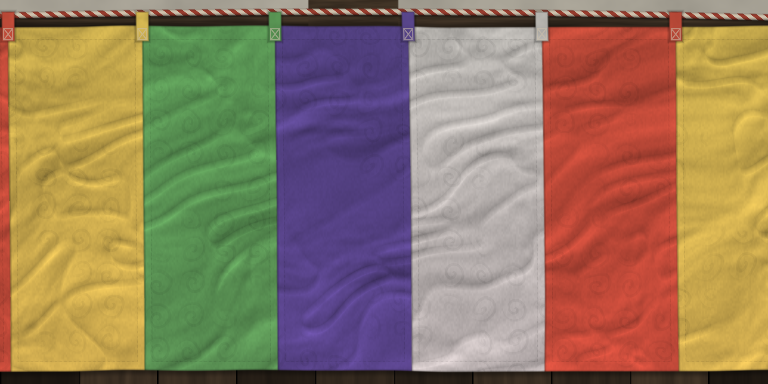
Reproduce this texture procedurally as a Shadertoy shader.

```glsl
#define PANEL_WIDTH 0.3475
#define FIRST_SEAM 0.022
#define SEAM_LEAN 0.009
#define CLOTH_TOP 0.931
#define CLOTH_BOTTOM 0.034
#define TAB_HALF 0.0165
#define ROPE_RADIUS 0.0085
#define ROPE_TWIST 0.034
#define FOLD_ANGLE 0.38
#define FOLD_DEPTH 0.75
#define BROCADE 0.045

const vec3 YELLOW = vec3(0.78, 0.67, 0.30);
const vec3 GREEN  = vec3(0.34, 0.57, 0.32);
const vec3 PURPLE = vec3(0.33, 0.26, 0.52);
const vec3 WHITE  = vec3(0.71, 0.70, 0.68);
const vec3 RED    = vec3(0.74, 0.29, 0.22);
const vec3 WOOD   = vec3(0.24, 0.19, 0.14);
const vec3 WALL   = vec3(0.66, 0.64, 0.59);
const vec3 THREAD = vec3(0.80, 0.75, 0.67);

float hash(vec2 p) {
    return fract(sin(dot(p, vec2(127.1, 311.7))) * 43758.5453);
}

float noise(vec2 p) {
    vec2 i = floor(p), f = fract(p);
    f = f * f * (3.0 - 2.0 * f);
    return mix(mix(hash(i), hash(i + vec2(1, 0)), f.x),
               mix(hash(i + vec2(0, 1)), hash(i + vec2(1, 1)), f.x), f.y);
}

float fbm(vec2 p) {
    float sum = 0.0, amp = 0.5;
    for (int i = 0; i < 4; i++) {
        sum += amp * noise(p);
        p = mat2(1.6, 1.2, -1.2, 1.6) * p + 5.3;
        amp *= 0.5;
    }
    return sum;
}

vec3 dye(float index) {
    vec3 dyes[5] = vec3[5](YELLOW, GREEN, PURPLE, WHITE, RED);
    return dyes[int(mod(index + 0.5, 5.0))];
}

// Soft drapes with sharper creases, stretched along the fold direction
float folds(vec2 p) {
    vec2 dir = vec2(cos(FOLD_ANGLE), sin(FOLD_ANGLE));
    vec2 q = vec2(dot(p, dir) * 3.5, dot(p, vec2(-dir.y, dir.x)) * 9.0);
    q += 1.2 * vec2(noise(p * 5.0), noise(p * 5.0 + 9.0));
    float crease = 1.0 - abs(2.0 * noise(q * 1.7 + 7.0) - 1.0);
    return fbm(q) + 0.22 * crease * crease * crease;
}

// Scattered woven spirals
float brocade(vec2 p) {
    p += 0.02 * noise(p * 18.0);
    vec2 cell = p / 0.085;
    vec2 v = fract(cell) - 0.5;
    float turn = hash(floor(cell)) > 0.5 ? 1.0 : -1.0;
    float curl = sin(length(v) * 24.0 + turn * atan(v.y, v.x));
    return smoothstep(0.2, 0.8, curl) * smoothstep(0.5, 0.35, length(v))
         * smoothstep(0.35, 0.7, noise(p * 7.0));
}

vec3 background(vec2 p, float ropeY, float aa) {
    float grain = fbm(p * vec2(5.0, 90.0));
    vec3 beam = WOOD * (0.6 + 0.8 * grain);
    vec3 wall = WALL * (0.88 + 0.2 * fbm(p * 8.0));
    vec3 col = mix(beam, wall, smoothstep(-aa, aa, p.y - ropeY - 0.004));
    float post = smoothstep(aa, -aa, abs(p.x - 0.92) - 0.117);
    col = mix(col, WOOD * (0.65 + 0.8 * fbm(p * vec2(8.0, 70.0))), post);
    // Planks below the cloth
    float plank = p.x / 0.205;
    float gap = smoothstep(0.0, 0.03, fract(plank));
    vec3 boards = WOOD * (0.45 + 0.7 * hash(vec2(floor(plank), 3.0)))
                * (0.75 + 0.5 * fbm(p * vec2(60.0, 9.0))) * gap;
    return p.y < 0.5 ? boards : col;
}

vec3 clothShade(vec3 col, vec2 p, float cell) {
    float index = floor(cell);
    float across = fract(cell) * PANEL_WIDTH;
    vec2 q = p + vec2(3.7, 1.9) * index;
    float slope = folds(q) - folds(q - vec2(-0.006, 0.018));
    float light = 1.0 + FOLD_DEPTH * slope + 0.2 * (fbm(q * 3.0) - 0.47);
    light -= BROCADE * brocade(q);
    light += 0.05 * (noise(p * vec2(260.0, 150.0)) - 0.5);
    // Side, top and bottom hems with stitching
    float hem = min(min(across, PANEL_WIDTH - across) - 0.019,
                    min(CLOTH_TOP - p.y - 0.034, p.y - CLOTH_BOTTOM - 0.025));
    light += 0.025 * smoothstep(0.002, -0.002, hem);
    float dash = smoothstep(-0.3, 0.3, sin((p.x + p.y) * 500.0));
    light -= 0.09 * smoothstep(0.0025, 0.0, abs(hem)) * (0.4 + 0.6 * dash);
    // Warm sheen on the lower cloth
    return col * light * mix(vec3(1.04, 1.0, 1.03), vec3(0.97), p.y);
}

void mainImage(out vec4 fragColor, in vec2 fragCoord) {
    vec2 p = fragCoord / iResolution.y;
    float aa = 1.0 / iResolution.y;
    float ropeY = 0.969 - 0.012 * (p.x - 0.9) * (p.x - 0.9);
    vec3 col = background(p, ropeY, aa);

    // Twisted rope
    float r = (p.y - ropeY) / ROPE_RADIUS;
    float strand = abs(fract((p.x + 0.011 * r) / ROPE_TWIST) - 0.5);
    vec3 rope = mix(THREAD, RED * 0.8, smoothstep(0.22, 0.30, strand));
    rope *= 1.0 - 0.4 * r * r + 0.15 * r;
    col *= 1.0 - 0.45 * smoothstep(1.0, 0.0, abs(r + 0.9));
    col = mix(col, rope, smoothstep(aa, -aa, (abs(r) - 1.0) * ROPE_RADIUS));

    // Panels joined at leaning seams
    float lean = SEAM_LEAN * (CLOTH_TOP - p.y) + 0.004 * (noise(p * 4.0) - 0.5);
    float cell = (p.x - FIRST_SEAM - lean) / PANEL_WIDTH;
    float seam = floor(cell + 0.5);
    float d = (cell - seam) * PANEL_WIDTH;
    vec3 cloth = mix(dye(seam - 1.0), dye(seam), smoothstep(-aa, aa, d));
    cloth = clothShade(cloth, p, cell);
    cloth *= 1.0 - 0.22 * smoothstep(0.005, 0.0, abs(d - 0.001));
    float sway = 0.006 * (noise(vec2(p.x * 6.0, 2.0)) - 0.5);
    float edge = max(p.y - CLOTH_TOP - sway, CLOTH_BOTTOM + sway - p.y);
    cloth *= 1.0 - 0.2 * smoothstep(-0.006, 0.0, edge);
    col *= 1.0 - 0.35 * smoothstep(0.02, 0.0, edge);
    col = mix(col, cloth, smoothstep(aa, -aa, edge));

    // Loops over the rope, each dyed like the panel on its left
    vec2 t = abs(vec2(d, p.y - 0.931)) - vec2(TAB_HALF, 0.038);
    float tab = max(t.x, t.y);
    vec3 tabCol = dye(seam - 1.0) * (0.88 + 0.25 * fbm(p * 25.0));
    tabCol *= 1.0 - 0.2 * smoothstep(-0.004, 0.0, tab);
    vec2 b = abs(vec2(d, p.y - 0.911)) / vec2(0.0115, 0.0145);
    float box = abs(max(b.x, b.y) - 1.0);
    float cross = max(abs(b.x - b.y) * 0.7, max(b.x, b.y) - 1.0);
    float stitch = smoothstep(0.2, 0.04, min(box, cross));
    tabCol = mix(tabCol, THREAD, 0.55 * stitch);
    col *= 1.0 - 0.25 * smoothstep(0.008, 0.0, tab);
    col = mix(col, tabCol, smoothstep(aa, -aa, tab));

    fragColor = vec4(clamp(col, 0.0, 1.0), 1.0);
}
```
